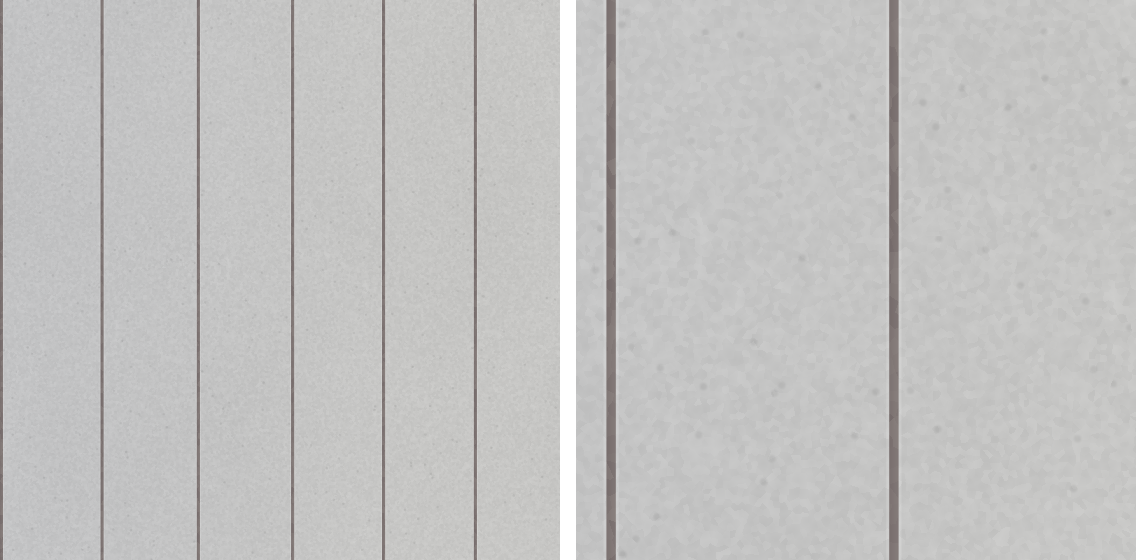
Left: the whole. Right: its middle third, enlarged.
Reproduce this texture procedurally as a WebGL 2 fragment shader.

```glsl
#version 300 es
precision highp float;
// Pale concrete panel with six narrow vertical grooves, fine grain and faint stains.
uniform vec2 u_resolution;
out vec4 fragColor;

vec2 hash2(vec2 p) {
  vec3 q = fract(p.xyx * vec3(0.1031, 0.1030, 0.0973));
  q += dot(q, q.yzx + 33.33);
  return fract((q.xx + q.yz) * q.zy);
}

// Distance to the nearest scattered point, with that point's random value
vec2 cellular(vec2 p) {
  vec2 cell = floor(p), nearest = vec2(9.0, 0.0);
  for (int y = -1; y <= 1; y++)
    for (int x = -1; x <= 1; x++) {
      vec2 id = cell + vec2(x, y);
      float d = length(id + hash2(id) - p);
      if (d < nearest.x) nearest = vec2(d, hash2(id + 71.0).x);
    }
  return nearest;
}

// Layered, rotated and warped sines for soft stains, about -1 to 1
float stains(vec2 p) {
  float sum = 0.0, weight = 0.5;
  for (int i = 0; i < 5; i++) {
    p += 0.45 * sin(p.yx * 1.3 + float(i) * 2.1);
    sum += weight * sin(p.x + 1.7) * sin(p.y + 0.6);
    p = mat2(1.2, 1.4, -1.4, 1.2) * p;
    weight *= 0.66;
  }
  return sum;
}

// Groove centres: the boards narrow slightly from left to right
float grooveCentre(float i) {
  float step1 = 0.18376 - 0.00435 * i + 0.00029 * i * i;
  return 0.0026 + i * (step1 - 0.0004 * (1.0 - mod(i, 2.0)));
}

float coverage(float dist, float halfWidth, float pixel) {
  return clamp((halfWidth - dist) / pixel + 0.5, 0.0, 1.0);
}

void main() {
  vec2 uv = gl_FragCoord.xy / u_resolution;
  float pixel = 1.0 / u_resolution.x;

  // Cool grey on the left drifting to warm grey on the right
  vec3 color = mix(vec3(0.762, 0.764, 0.768), vec3(0.780, 0.779, 0.771), smoothstep(0.0, 0.9, uv.x));
  color += 0.009 * stains(uv * vec2(8.0, 6.0));

  // Fine cellular grain at three sizes
  float grain = 0.030 * (cellular(uv * 240.0).y - 0.5)
              + 0.022 * (cellular(uv * 130.0 + 40.0).x - 0.5)
              + 0.010 * (cellular(uv * 55.0 + 90.0).x - 0.5);
  color += grain;

  // Sparse small pits
  vec2 pit = cellular(uv * 95.0 + 17.0);
  color -= 0.05 * step(0.965, pit.y) * (1.0 - smoothstep(0.08, 0.32, pit.x));

  // Nearest groove
  float offset = 1.0;
  for (int i = 0; i < 6; i++) {
    float d = uv.x - grooveCentre(float(i));
    if (abs(d) < abs(offset)) offset = d;
  }

  // Pale rim, then the brown-grey groove with uneven tone along its length
  color += 0.035 * coverage(abs(offset), 0.0045, pixel);
  float wear = cellular(vec2(uv.x * 150.0, uv.y * 110.0) + 7.0).y;
  float tone = 0.65 * wear + 0.35 * smoothstep(-0.0026, 0.0026, offset);
  vec3 groove = mix(vec3(0.455, 0.415, 0.415), vec3(0.535, 0.500, 0.490), tone);
  color = mix(color, groove, coverage(abs(offset), 0.0028, pixel));

  fragColor = vec4(color, 1.0);
}
```
